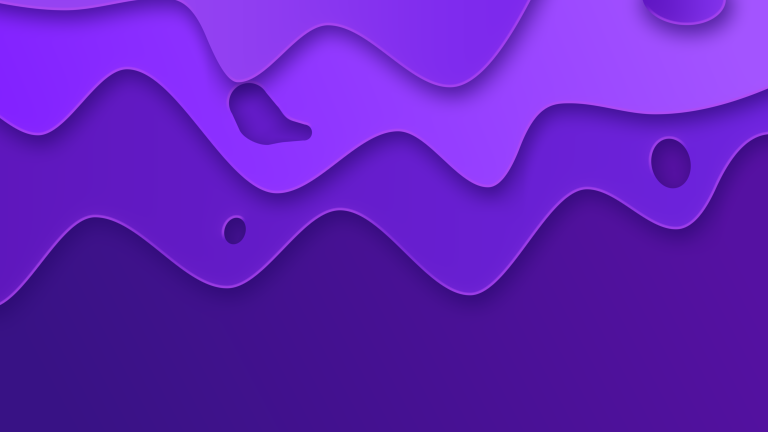
Give the GLSL for this background, as a Shadertoy shader.

```glsl
#define GRID_HEIGHT 432.0
#define GRID_WIDTH 768.0
#define SHADOW_OFFSET vec2(3.0, 7.0)
#define SHADOW_REACH 30.0
#define SHADOW_STRENGTH 0.58
#define SHADOW_COLOR vec3(0.15, 0.03, 0.42)
#define RIM_WIDTH 2.6
#define RIM_STRENGTH 0.7
#define RIM_COLOR vec3(0.70, 0.29, 0.94)
#define RIM_LIGHT vec2(0.5, 0.866)
#define WAVE_DROP 1.3
#define KNOTS 10

// Wave knots: x, depth below the top, slope
const vec3 LOW_WAVE[KNOTS] = vec3[KNOTS](
    vec3(-12, 307, 0), vec3(95, 216, 0), vec3(227, 287, 0), vec3(340, 209, 0),
    vec3(470, 294, 0), vec3(587, 188, 0), vec3(676, 228, 0), vec3(716, 187, -2.2),
    vec3(768, 133, -0.1), vec3(800, 132, 0));
const vec3 MID_WAVE[KNOTS] = vec3[KNOTS](
    vec3(-30, 95, 0.6), vec3(38, 134, 0), vec3(127, 68, 0), vec3(277, 192, 0),
    vec3(398, 130, 0), vec3(488, 186, 0), vec3(520, 146, -2.6), vec3(570, 102, 0),
    vec3(655, 113, 0), vec3(780, 82, -0.45));
const vec3 TOP_WAVE[KNOTS] = vec3[KNOTS](
    vec3(-10, 0, 0.2), vec3(65, 9, 0), vec3(160, -3, 0), vec3(206, 35, 2.4),
    vec3(238, 81, 0), vec3(328, 24, 0), vec3(450, 86, 0), vec3(530, 0, -1.9),
    vec3(570, -80, -1.5), vec3(800, -90, 0));

// Signed distance to a cubic Hermite wave, negative above it
float waveDistance(vec2 p, vec3 knots[KNOTS]) {
    vec3 a = knots[0], b = knots[1];
    for (int i = 1; i < KNOTS - 1; i++) {
        if (p.x > knots[i].x) { a = knots[i]; b = knots[i + 1]; }
    }
    float span = b.x - a.x;
    float t = clamp((p.x - a.x) / span, 0.0, 1.0);
    float rise = b.y - a.y, m0 = a.z * span, m1 = b.z * span;
    float c2 = 3.0 * rise - 2.0 * m0 - m1;
    float c3 = m0 + m1 - 2.0 * rise;
    float depth = a.y + WAVE_DROP + t * (m0 + t * (c2 + t * c3));
    float slope = (m0 + t * (2.0 * c2 + 3.0 * t * c3)) / span;
    return (p.y - depth) / sqrt(1.0 + slope * slope);
}

float ellipseDistance(vec2 p, vec2 center, vec2 radii, float angle) {
    float c = cos(angle), s = sin(angle);
    p = mat2(c, -s, s, c) * (p - center);
    float k = length(p / radii);
    return k * (k - 1.0) / max(length(p / (radii * radii)), 0.001);
}

// Capsule whose radius changes from one end to the other
float taperDistance(vec2 p, vec2 a, vec2 b, float ra, float rb) {
    vec2 axis = b - a;
    float t = clamp(dot(p - a, axis) / dot(axis, axis), 0.0, 1.0);
    return length(p - a - axis * t) - mix(ra, rb, t);
}

float smoothMin(float a, float b, float k) {
    float h = max(k - abs(a - b), 0.0) / k;
    return min(a, b) - h * h * k * 0.25;
}

// Paper sheets, numbered from the lowest to the highest
float sheetDistance(vec2 p, int sheet) {
    if (sheet == 0) {
        float holes = min(ellipseDistance(p, vec2(671, 163.5), vec2(19.5, 25), -0.2),
                          ellipseDistance(p, vec2(235, 231), vec2(10.5, 13.5), 0.3));
        return max(waveDistance(p, LOW_WAVE), -holes);
    }
    if (sheet == 1) {
        float body = taperDistance(p, vec2(249, 103), vec2(259, 119), 20.0, 22.5);
        float tail = taperDistance(p, vec2(270, 129), vec2(304, 132.5), 14.5, 8.0);
        return max(waveDistance(p, MID_WAVE), -smoothMin(body, tail, 12.0));
    }
    if (sheet == 2) return waveDistance(p, TOP_WAVE);
    return ellipseDistance(p, vec2(684, -3), vec2(42, 28), 0.08);
}

vec3 sheetColor(vec2 uv, int sheet) {
    if (sheet == 0) return mix(vec3(0.37, 0.09, 0.74), vec3(0.43, 0.14, 0.87), uv.x);
    if (sheet == 1) return mix(vec3(0.51, 0.13, 1.0), vec3(0.64, 0.33, 1.0),
                               clamp(uv.x + 0.25 * (0.25 - uv.y), 0.0, 1.0));
    if (sheet == 2) return mix(vec3(0.58, 0.26, 0.95), vec3(0.49, 0.16, 0.93),
                               smoothstep(0.2, 0.68, uv.x));
    return mix(vec3(0.38, 0.09, 0.77), vec3(0.50, 0.19, 0.92),
               smoothstep(0.84, 0.95, uv.x));
}

void mainImage(out vec4 fragColor, in vec2 fragCoord) {
    float unit = GRID_HEIGHT / iResolution.y;
    vec2 p = vec2(fragCoord.x, iResolution.y - fragCoord.y) * unit;
    vec2 uv = p / vec2(GRID_WIDTH, GRID_HEIGHT);

    // Deep backdrop
    float sweep = clamp(uv.x + 0.3 * (0.7 - uv.y), 0.0, 1.0);
    vec3 color = mix(vec3(0.22, 0.07, 0.52), vec3(0.335, 0.065, 0.635), sweep);

    // Each sheet casts a soft shadow, then covers what lies below
    for (int sheet = 0; sheet < 4; sheet++) {
        float d = sheetDistance(p, sheet);
        float shade = 1.0 - smoothstep(-12.0, SHADOW_REACH,
                                       sheetDistance(p - SHADOW_OFFSET, sheet));
        color = mix(color, SHADOW_COLOR, SHADOW_STRENGTH * shade * shade);

        // Rim lit where the edge faces the light
        float facing = sheetDistance(p + RIM_LIGHT, sheet) - d;
        float rim = smoothstep(-RIM_WIDTH - 1.2, -RIM_WIDTH + 1.2, d);
        rim = max(rim, 0.25 * exp(min(d, 0.0) / 5.0));
        rim *= RIM_STRENGTH * smoothstep(-0.1, 0.7, facing);
        vec3 fill = mix(sheetColor(uv, sheet), RIM_COLOR, rim);
        color = mix(color, fill, 1.0 - smoothstep(-0.7 * unit, 0.7 * unit, d));
    }
    fragColor = vec4(color, 1.0);
}
```
